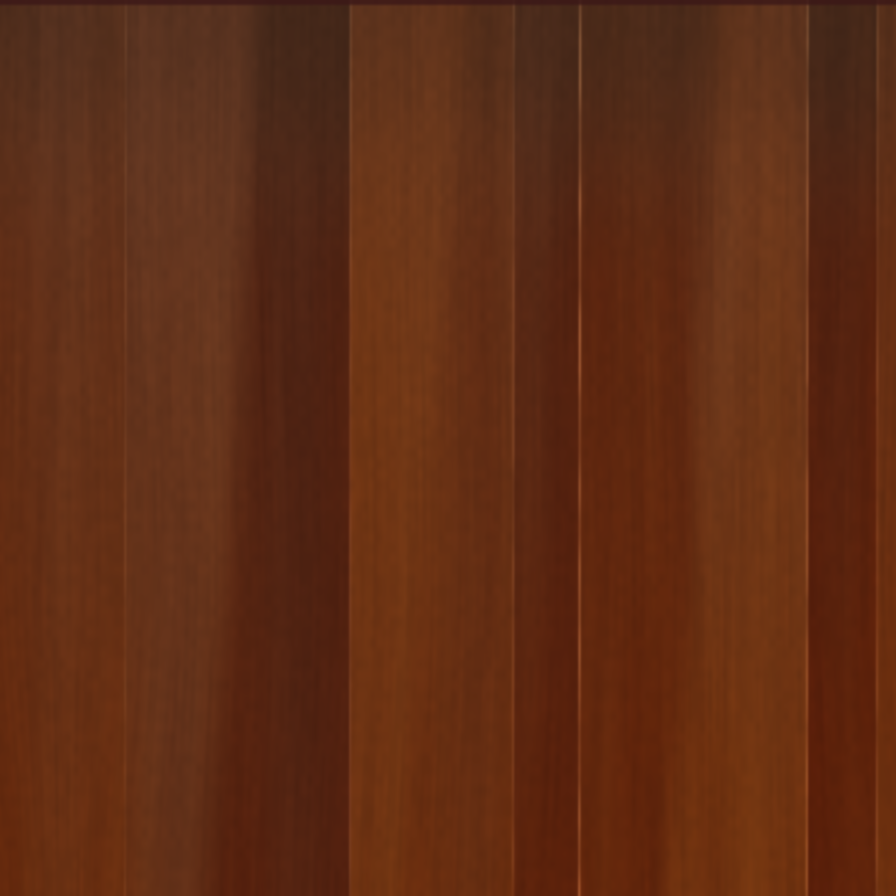
Reproduce this texture procedurally as a WebGL 2 fragment shader.

```glsl
#version 300 es
precision highp float;

uniform vec2 u_resolution;
out vec4 fragColor;

float hash(vec2 p) {
    return fract(sin(dot(p, vec2(127.1, 311.7))) * 43758.5453);
}

float noise(vec2 p) {
    vec2 cell = floor(p);
    vec2 f = fract(p);
    f = f * f * (3.0 - 2.0 * f);
    float low = mix(hash(cell), hash(cell + vec2(1, 0)), f.x);
    float high = mix(hash(cell + vec2(0, 1)), hash(cell + vec2(1, 1)), f.x);
    return mix(low, high, f.y);
}

// Long vertical streaks, centred on zero
float grain(vec2 p) {
    return 0.5 * noise(p * vec2(24.0, 1.3))
         + 0.3 * noise(p * vec2(58.0, 2.4) + 17.0)
         + 0.2 * noise(p * vec2(125.0, 5.0) + 41.0) - 0.5;
}

// Left edge, tone of the left part, tone of the right part, warmth
const vec4 planks[7] = vec4[7](
    vec4(-0.02, 0.56, 0.72, 0.42),
    vec4(0.140, 0.74, 0.10, 0.22),
    vec4(0.391, 0.92, 0.62, 0.62),
    vec4(0.573, 0.20, 0.08, 0.45),
    vec4(0.647, 0.32, 0.86, 0.60),
    vec4(0.901, 0.08, 0.14, 0.70),
    vec4(0.979, 0.66, 0.72, 0.60));
const float seamStrength[7] = float[7](0.0, 0.25, 0.4, 0.4, 1.0, 0.7, 0.5);

void main() {
    vec2 uv = gl_FragCoord.xy / u_resolution;

    // Boards, each with a soft leaning border between two tones
    float tone = 0.0;
    float warmth = 0.0;
    float seam = 0.0;
    for (int i = 0; i < 7; i++) {
        vec4 plank = planks[i];
        float right = i < 6 ? planks[i + 1].x : 1.12;
        float across = (uv.x - plank.x) / (right - plank.x);
        float wander = 0.12 * (noise(vec2(uv.y * 3.0, float(i) * 7.0)) - 0.5);
        float split = mix(0.38, 0.64, uv.y) + wander;
        float boardTone = mix(plank.y, plank.z, smoothstep(split - 0.11, split + 0.11, across));
        float inside = smoothstep(-0.003, 0.003, uv.x - plank.x);
        tone = mix(tone, boardTone, inside);
        warmth = mix(warmth, plank.w, inside);

        // Thin worn highlight along the joint
        float offset = (uv.x - plank.x - 0.001 * (uv.y - 0.5)) / 0.0019;
        float wear = 0.45 + 0.75 * noise(vec2(uv.y * 22.0, float(i) * 5.0));
        seam += seamStrength[i] * wear * exp(-offset * offset);
    }

    // Streaks bend slowly, more so toward the bottom
    vec2 bent = uv;
    bent.x += 0.035 * (1.0 - uv.y) * (noise(uv * vec2(7.0, 2.5) + 9.0) - 0.5);
    float streak = grain(bent);
    tone = clamp(tone + 0.55 * streak, 0.0, 1.0);

    // Warm and saturated below, dull and greyish above
    float patchiness = noise(uv * vec2(15.0, 1.6) + 63.0) - 0.5;
    warmth = clamp(warmth + 0.75 * (0.52 - uv.y) + 0.45 * patchiness, 0.0, 1.0);
    vec3 lightWood = mix(vec3(0.405, 0.230, 0.145), vec3(0.460, 0.215, 0.065), warmth);
    vec3 darkWood = mix(vec3(0.300, 0.135, 0.075), vec3(0.345, 0.115, 0.035), warmth);
    darkWood = mix(darkWood, vec3(0.285, 0.165, 0.105), smoothstep(0.66, 1.0, uv.y));
    vec3 color = mix(darkWood, lightWood, tone);

    // Fine streaks and faint surface mottling
    color *= 1.0 + 0.07 * (noise(bent * vec2(210.0, 9.0)) - 0.5);
    color *= 1.0 + 0.06 * (noise(uv * vec2(130.0, 85.0)) - 0.5);
    color *= 1.0 - 0.10 * smoothstep(0.78, 1.0, uv.y);
    color += seam * vec3(0.20, 0.15, 0.10);

    // Dark plum strip along the top
    color = mix(color, vec3(0.23, 0.09, 0.09), 0.8 * smoothstep(0.992, 0.997, uv.y));

    fragColor = vec4(color, 1.0);
}
```
